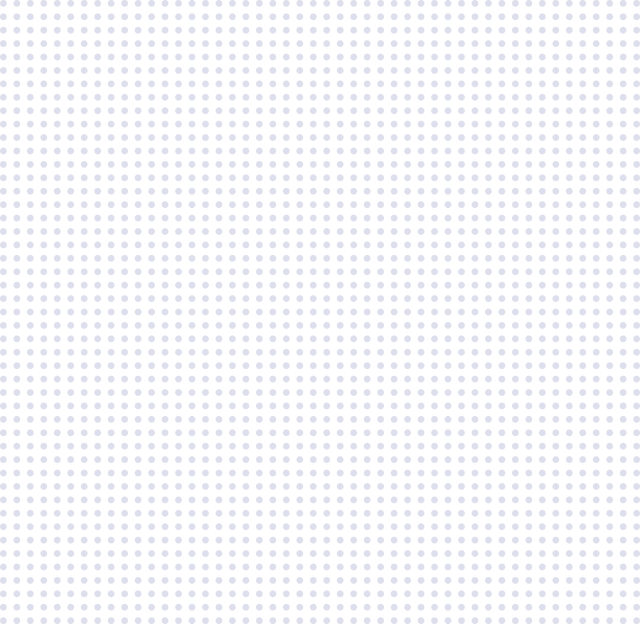
Give the GLSL for this pattern, as a WebGL 1 fragment shader.

```glsl
precision highp float;

// A regular square grid of small pale lavender dots on white.
// The canvas is divided into cells by fract; each cell holds one round dot,
// and the outermost dots just touch the edges of the canvas.

uniform vec2 u_resolution;

const vec2 DOT_COUNT = vec2(48.0, 47.0);       // dots across and down
const float DOT_RADIUS = 0.25;                 // in cell widths
const vec3 PAPER_COLOR = vec3(1.0);
const vec3 DOT_COLOR = vec3(0.872, 0.876, 0.930);

// Signed distance to the nearest dot, in cell widths.
float dotGrid(vec2 cell, vec2 cellSize) {
    vec2 offset = fract(cell + 0.5 - DOT_RADIUS) - 0.5;
    return length(offset * cellSize / cellSize.x) - DOT_RADIUS;
}

void main() {
    vec2 uv = gl_FragCoord.xy / u_resolution;

    // Cells that fit the canvas once the margins beyond the outer dots are cut
    vec2 cellsOnCanvas = DOT_COUNT - 1.0 + 2.0 * DOT_RADIUS;
    vec2 cellSize = u_resolution / cellsOnCanvas;

    // Edge smoothed over one pixel
    float distanceToDot = dotGrid(uv * cellsOnCanvas, cellSize);
    float coverage = clamp(0.5 - distanceToDot * cellSize.x, 0.0, 1.0);

    gl_FragColor = vec4(mix(PAPER_COLOR, DOT_COLOR, coverage), 1.0);
}
```
